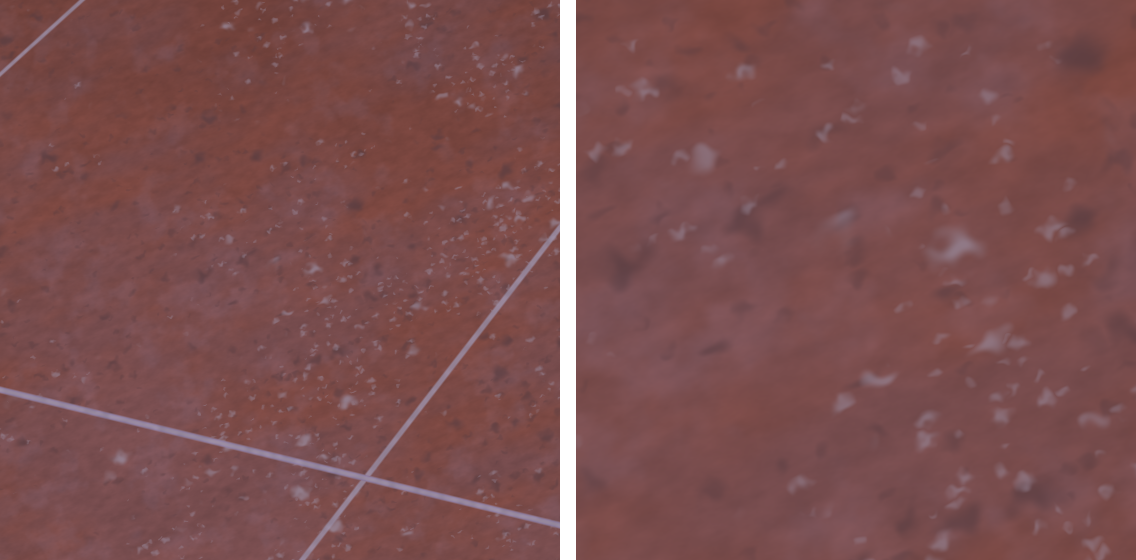
Left, the full canvas; right, a detail of the centre.
Give the GLSL for this texture, as a WebGL 2 fragment shader.

```glsl
#version 300 es
precision highp float;
// Red stone floor tiles seen at a slant, with thin lilac grout lines.
// A projective map turns the joints into whole numbers; layers of noise
// and jittered cells give the streaked stone and its pale and dark flecks.

uniform vec2 u_resolution;
out vec4 fragColor;

// Integer hash: two random values in 0..1 for each cell
vec2 hash2(vec2 cell) {
  uvec2 q = uvec2(ivec2(cell)) * 1664525u + 1013904223u;
  q.x += q.y * 1664525u;
  q.y += q.x * 1664525u;
  q ^= q >> 16u;
  q.x += q.y * 1664525u;
  q.y += q.x * 1664525u;
  q ^= q >> 16u;
  return vec2(q & 65535u) / 65535.0;
}

float noise(vec2 p) {
  vec2 i = floor(p), f = fract(p);
  f = f * f * (3.0 - 2.0 * f);
  float low = mix(hash2(i).x, hash2(i + vec2(1, 0)).x, f.x);
  float high = mix(hash2(i + vec2(0, 1)).x, hash2(i + vec2(1, 1)).x, f.x);
  return mix(low, high, f.y);
}

float fbm(vec2 p) {
  float sum = 0.0, gain = 0.5;
  for (int i = 0; i < 4; i++) {
    sum += gain * noise(p);
    p = mat2(1.6, 1.2, -1.2, 1.6) * p + 7.3;
    gain *= 0.5;
  }
  return sum / 0.9375;
}

// Soft, ragged spots, one per cell; density is the share of cells filled
float flecks(vec2 p, float density) {
  p += 0.45 * (vec2(noise(p * 2.7), noise(p * 2.7 + 31.0)) - 0.5);
  vec2 home = floor(p);
  float cover = 0.0;
  for (int y = -1; y <= 1; y++) {
    for (int x = -1; x <= 1; x++) {
      vec2 cell = home + vec2(x, y);
      vec2 rnd = hash2(cell + 173.0);
      vec2 offset = p - cell - 0.2 - 0.6 * hash2(cell);
      float radius = mix(0.25, 0.6, rnd.y * rnd.y);
      float spot = 1.0 - smoothstep(0.1, 1.0, length(offset * vec2(0.8, 1.15)) / radius);
      float present = smoothstep(0.0, 0.06, density - rnd.x);
      cover = max(cover, spot * present * mix(0.45, 1.0, rnd.y));
    }
  }
  return cover;
}

// Distance in canvas units to the nearest whole value of a coordinate
float jointDistance(float coord) {
  vec2 slope = vec2(dFdx(coord), dFdy(coord)) * u_resolution;
  return abs(coord - round(coord)) / length(slope);
}

float grout(float dist, float halfWidth) {
  float soft = max(0.0022, 0.75 / u_resolution.y);
  return 1.0 - smoothstep(halfWidth - soft, halfWidth + soft, dist);
}

void main() {
  vec2 uv = gl_FragCoord.xy / u_resolution;

  // Tile coordinates in perspective
  float steepNear = 1.29 * uv.x - uv.y - 0.696;
  float steepFar = 0.905 * uv.x - uv.y + 0.867;
  float depth = 1.25 * steepFar - steepNear;
  vec2 tile = vec2(-steepNear, 1.25 * (uv.y + 0.242 * uv.x - 0.304)) / depth;

  // Streaked red stone, browner at the top and pinker at the bottom
  vec2 grain = mat2(0.94, -0.34, 0.34, 0.94) * uv;
  float streak = fbm(grain * vec2(7.0, 20.0));
  float patches = fbm(uv * 4.0 + 11.0);
  float fine = fbm(grain * vec2(55.0, 100.0));
  float warmth = 0.55 * uv.y + 1.3 * (patches - 0.5) + 1.3 * (streak - 0.5);
  vec3 color = mix(vec3(0.475, 0.305, 0.312), vec3(0.472, 0.272, 0.245),
                   smoothstep(-0.15, 0.95, warmth));
  color *= 1.0 + 0.12 * (streak - 0.5) + 0.15 * (fine - 0.5);
  color *= 1.0 - 0.07 * smoothstep(0.7, 1.1, uv.y + 0.3 * (patches - 0.5));
  color += vec3(0.015, 0.025, 0.04) * smoothstep(0.5, 0.8, fbm(grain * 24.0 + 5.0));

  // Dark pits
  float pitDensity = 0.25 * smoothstep(0.3, 0.7, fbm(uv * 6.0 + 40.0));
  float pits = max(flecks(grain * 30.0 + 60.0, pitDensity),
                   0.6 * flecks(grain * 55.0 + 90.0, pitDensity));
  color = mix(color, vec3(0.33, 0.23, 0.25), 0.65 * pits);

  // Pale worn flecks, in clusters and thicker to the right
  float cluster = smoothstep(0.3, 0.75, fbm(uv * 7.0 + 70.0));
  float paleDensity = cluster * mix(0.2, 0.65, smoothstep(0.2, 0.85, uv.x));
  float pale = max(flecks(grain * 32.0 + 20.0, 0.55 * paleDensity),
                   0.7 * flecks(grain * 70.0 + 130.0, 0.9 * paleDensity));
  color = mix(color, vec3(0.60, 0.54, 0.61), 0.8 * pale);

  // Grout: steep joints thin out toward the far left
  float steep = grout(jointDistance(tile.x), mix(0.0032, 0.0046, smoothstep(0.0, 0.6, uv.x)));
  float flatDistance = jointDistance(tile.y);
  float level = grout(flatDistance, 0.0055);
  vec3 groutColor = mix(vec3(0.60, 0.55, 0.64), vec3(0.55, 0.49, 0.64),
                        level * smoothstep(0.001, 0.005, flatDistance));
  groutColor *= 0.95 + 0.1 * noise(uv * 90.0);
  color = mix(color, groutColor, max(0.85 * steep, 0.95 * level));

  fragColor = vec4(color, 1.0);
}
```
